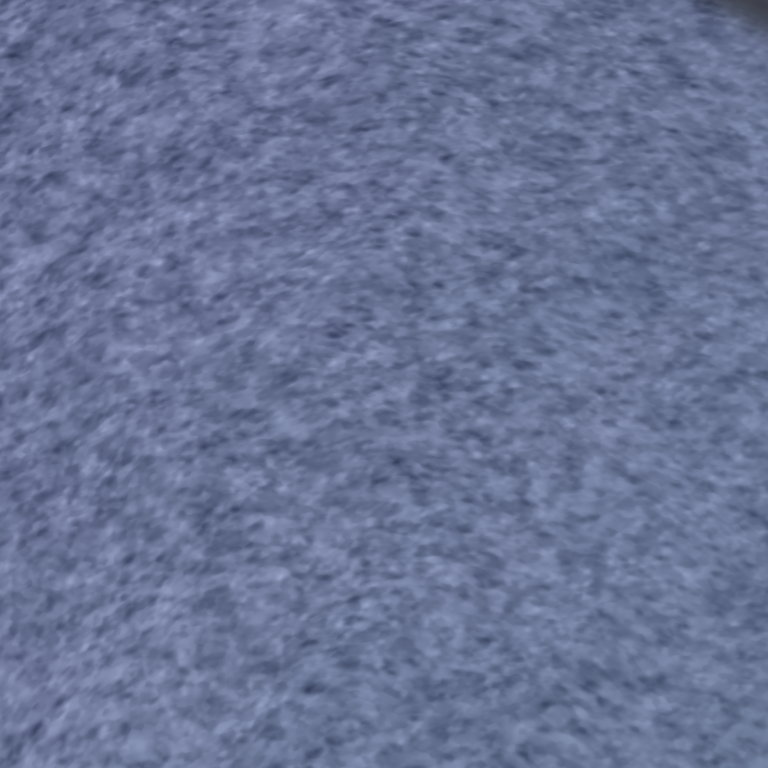
This texture is drawn by a WebGL 2 fragment shader. Its source:

```glsl
#version 300 es
precision highp float;

uniform vec2 u_resolution;
out vec4 fragColor;

vec3 hash3(vec2 p) {
    vec3 q = fract(vec3(p.xyx) * vec3(0.1031, 0.1030, 0.0973));
    q += dot(q, q.yxz + 33.33);
    return fract((q.xxy + q.yzz) * q.zyx);
}

mat2 rotation(float a) {
    return mat2(cos(a), -sin(a), sin(a), cos(a));
}

// Soft cellular noise in -1..1: oriented kernels blend one tone per cell
float tufts(vec2 p, float tilt, vec2 squash) {
    vec2 cell = floor(p);
    mat2 turn = rotation(tilt);
    float tone = 0.0, total = 0.0;
    for (int y = -2; y <= 2; y++) {
        for (int x = -2; x <= 2; x++) {
            vec2 id = cell + vec2(x, y);
            vec3 h = hash3(id);
            vec2 d = turn * (id + h.xy - p) * squash;
            float w = exp(-4.5 * dot(d, d));
            tone += w * (h.z * 2.0 - 1.0);
            total += w;
        }
    }
    return tone / max(total, 1e-5);
}

// Sparse oriented spots; share is the fraction of cells holding one
float flecks(vec2 p, float tilt, vec2 squash, float share) {
    vec2 cell = floor(p);
    float spot = 0.0;
    for (int y = -2; y <= 2; y++) {
        for (int x = -2; x <= 2; x++) {
            vec2 id = cell + vec2(x, y);
            vec3 h = hash3(id + 271.0);
            vec2 d = rotation(tilt + (h.x - 0.5) * 0.9) * (id + h.xy - p) * squash;
            float strength = smoothstep(1.0 - share, 1.0 - share * 0.4, h.z);
            spot = max(spot, strength * exp(-dot(d, d)));
        }
    }
    return spot;
}

void main() {
    vec2 uv = gl_FragCoord.xy / u_resolution;

    // Pile lies diagonally on the left, flat on the right, finer at the top
    float tilt = mix(0.65, -0.2, smoothstep(0.0, 0.8, uv.x));
    vec2 p = vec2(uv.x, uv.y * (0.9 + 0.22 * uv.y)) + 3.0;
    p += 0.004 * sin(p.yx * 23.0 + 2.0 * sin(p * 11.0));

    // Layered pile
    float coarse = tufts(p * 33.0, tilt, vec2(0.8, 1.2));
    float medium = tufts(p * 68.0 + 40.0, tilt, vec2(0.75, 1.3));
    float fine = tufts(p * 135.0 + 90.0, tilt, vec2(0.8, 1.2));
    float patches = tufts(p * 8.0, 0.5, vec2(0.8, 1.1));
    float pile = 0.8 * coarse + 1.35 * medium + 0.9 * fine;

    // Shadowed gaps gather in clumps, bright fibre tips stay small
    float clump = 0.85 + 0.3 * sin(p.x * 19.0 + 3.0 * sin(p.y * 13.0)) * sin(p.y * 24.0);
    float gaps = flecks(p * 60.0, tilt, vec2(1.5, 3.3), 0.42) * clump;
    float tips = flecks(p * 72.0 + 17.0, tilt + 0.5, vec2(2.2, 3.2), 0.2);

    float tone = pile - 1.9 * gaps + 1.3 * tips;
    tone *= mix(1.08, 0.85, smoothstep(0.4, 1.0, uv.x));
    tone += 0.2 + 0.4 * patches + 0.3 * (0.5 - uv.y);

    vec3 color = vec3(0.41, 0.452, 0.582) + tone * vec3(0.05, 0.051, 0.054);

    // Violet drift to the upper left, cooler to the lower right
    color += vec3(0.006, -0.005, 0.004) * (uv.y - uv.x + 0.4 * patches);

    // Dim upper right corner
    float corner = (uv.x - 0.91) * 0.55 + uv.y - 1.0;
    color = mix(color, vec3(0.23, 0.24, 0.27), 0.9 * smoothstep(-0.025, 0.04, corner));

    fragColor = vec4(clamp(color, 0.0, 1.0), 1.0);
}
```
